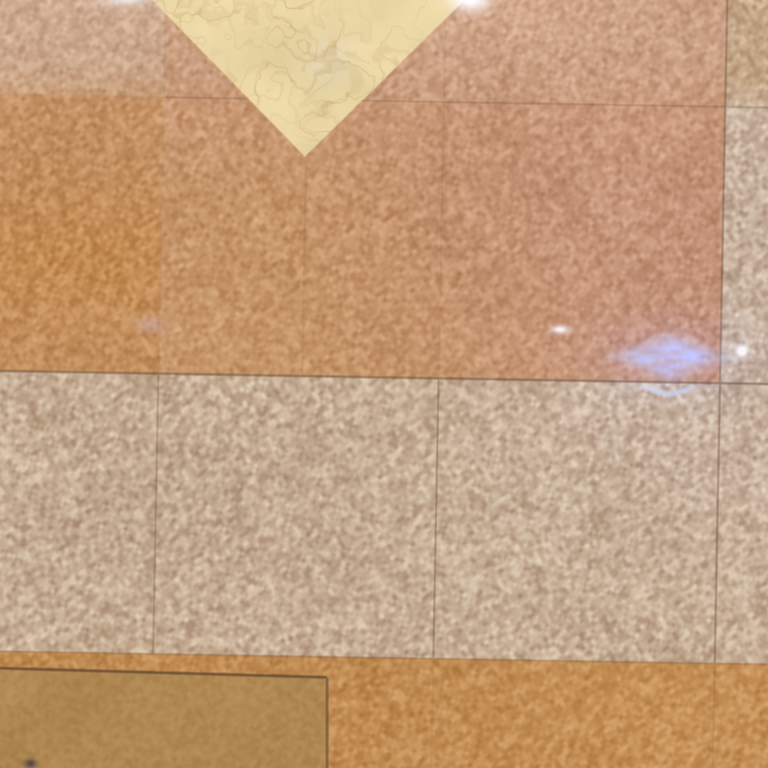
This texture is drawn by a Shadertoy shader. Its source:

```glsl
// Polished granite floor: orange and grey speckled slabs, a marble wedge and
// a brown panel, split by slightly tilted joints. Value noise gives the grain
// and veins; soft distance falloffs give the reflected lamps.

const float EDGE = 0.0018;          // edge softness, in canvas units
const float GRAIN_SCALE = 145.0;
const float GRAIN_GREY = 0.235;
const float GRAIN_ORANGE = 0.165;
const float TILT = -0.017;          // slope of the horizontal joints
const float LEAN = 0.019;           // lean of the vertical joints
const vec2 WEDGE_TIP = vec2(0.397, 0.796);
const vec2 PANEL_CORNER = vec2(0.426, 0.118);
const vec2 LAMP = vec2(0.872, 0.535);

const vec3 GREY = vec3(0.770, 0.675, 0.575);
const vec3 GREY_COOL = vec3(0.780, 0.695, 0.620);
const vec3 ORANGE = vec3(0.760, 0.555, 0.365);
const vec3 PINK = vec3(0.770, 0.580, 0.475);
const vec3 PALE = vec3(0.805, 0.675, 0.580);
const vec3 AMBER = vec3(0.750, 0.545, 0.325);
const vec3 PANEL = vec3(0.680, 0.525, 0.315);
const vec3 MARBLE = vec3(0.910, 0.835, 0.640);
const vec3 VEIN = vec3(0.800, 0.690, 0.480);

float hash(vec2 p) {
    vec3 q = fract(vec3(p.xyx) * 0.1031);
    q += dot(q, q.yzx + 33.33);
    return fract((q.x + q.y) * q.z);
}

float noise(vec2 p) {
    vec2 i = floor(p), f = fract(p);
    f = f * f * (3.0 - 2.0 * f);
    return mix(mix(hash(i), hash(i + vec2(1, 0)), f.x),
               mix(hash(i + vec2(0, 1)), hash(i + vec2(1, 1)), f.x), f.y);
}

float fbm(vec2 p) {
    float sum = 0.0, amp = 0.5;
    for (int i = 0; i < 4; i++) {
        sum += amp * noise(p);
        p = mat2(1.6, 1.2, -1.2, 1.6) * p + 7.3;
        amp *= 0.5;
    }
    return sum / 0.9375;
}

float side(float d) { return smoothstep(-EDGE, EDGE, d); }
float seam(float d, float w) { return 1.0 - smoothstep(0.0, w + EDGE, abs(d)); }
float spot(vec2 d, vec2 radius) { d /= radius; return exp(-dot(d, d)); }

// Speckle centred on zero: two slanted grain layers that break up the lattice
float grain(vec2 p) {
    vec2 q = mat2(0.85, 0.5, -0.6, 0.8) * p * GRAIN_SCALE;
    vec2 r = mat2(0.9, -0.6, 0.5, 0.9) * p * GRAIN_SCALE * 1.25 + 19.0;
    return 0.65 * noise(q) + 0.6 * noise(r) + 0.12 * noise(q * 0.4 + 5.0) - 0.685;
}

vec3 marble(vec2 p) {
    vec2 warp = vec2(fbm(p * 20.0), fbm(p * 20.0 + 31.0)) - 0.5;
    float ridge = abs(noise(p * 26.0 + warp * 3.0) - 0.5);
    float fine = abs(noise(p * 44.0 + warp * 3.0 + 9.0) - 0.5);
    float veins = 0.40 * (1.0 - smoothstep(0.0, 0.09, ridge))
                + 0.25 * (1.0 - smoothstep(0.0, 0.10, fine));
    vec3 base = MARBLE + 0.10 * (fbm(p * 14.0) - 0.5);
    base += vec3(0.01, 0.03, 0.10) * spot(p - vec2(0.43, 0.92), vec2(0.03, 0.03));
    return mix(base, VEIN, veins * (0.4 + 0.9 * noise(p * 18.0 + 3.0)));
}

void mainImage(out vec4 fragColor, in vec2 fragCoord) {
    vec2 p = fragCoord / iResolution.xy;
    float level = p.y - TILT * p.x;
    float column = p.x - LEAN * (p.y - 0.5);

    // Regions
    float upper = side(level - 0.517);
    float lower = side(0.152 - level);
    float strip = side(column - 0.9375);
    float topRow = smoothstep(-0.006, 0.006, level - 0.877);
    float leftTile = smoothstep(-0.004, 0.004, 0.206 - column);

    // Upper orange slabs, rosier to the right and paler towards the top
    float rosy = smoothstep(0.35, 0.85, p.x + 0.35 * (p.y - 0.65));
    vec3 slab = mix(ORANGE + vec3(0.01, 0.025, 0.045), PINK, rosy);
    slab = mix(slab, PINK + vec3(0.01, 0.01, -0.01), 0.7 * smoothstep(0.72, 0.9, p.y));
    vec3 leftSlab = ORANGE + vec3(0.0, 0.01, 0.02) * smoothstep(0.7, 0.86, p.y);
    leftSlab -= vec3(0.0, 0.015, 0.05) * spot(p - vec2(0.1, 0.66), vec2(0.2, 0.08));
    slab = mix(slab, leftSlab, 0.9 * leftTile);
    slab = mix(slab, PALE, topRow * mix(0.4, 0.9, leftTile) * smoothstep(0.80, 0.95, p.y));

    // Grey band, cooler to the right; the strip warms near the top
    vec3 grey = mix(GREY, GREY_COOL, smoothstep(0.4, 0.95, p.x) * smoothstep(0.1, 0.5, p.y));
    grey -= 0.012 * spot(p - vec2(0.3, 0.35), vec2(0.25, 0.15));
    float warmTop = strip * smoothstep(0.84, 0.90, p.y);
    grey = mix(grey, vec3(0.770, 0.650, 0.530), warmTop);

    float stone = max(strip, 1.0 - upper) * (1.0 - lower);
    vec3 col = mix(slab, grey, stone);
    col = mix(col, AMBER + 0.02 * smoothstep(0.5, 0.9, p.x), lower);

    // Inset panel
    vec2 inset = vec2(PANEL_CORNER.x - p.x, 0.130 - 0.028 * p.x - p.y);
    float panel = side(min(inset.x, inset.y));
    col = mix(col, PANEL + 0.03 * (fbm(p * 9.0) - 0.5), panel);

    // Grain and broad mottling
    float strength = mix(GRAIN_ORANGE, GRAIN_GREY, stone * (1.0 - 0.5 * warmTop));
    col += strength * mix(1.0, 0.4, panel) * grain(p) * vec3(0.85, 1.0, 1.05);
    col += 0.03 * (fbm(p * 14.0) - 0.5);

    // Joints
    float joints = seam(column - 0.571, 0.0008) * mix(0.08, 0.36, stone);
    joints = max(joints, seam(column - 0.206, 0.0008) * mix(0.05, 0.28, stone) * (1.0 - lower));
    joints = max(joints, seam(column - 0.393, 0.0008) * 0.08 * upper * (1.0 - topRow));
    joints = max(joints, seam(column - 0.9375, 0.0010) * 0.38 * (1.0 - 0.7 * lower));
    joints = max(joints, seam(level - 0.877, 0.0010) * mix(0.22, 0.04, leftTile));
    joints = max(joints, seam(level - 0.517, 0.0014) * 0.45);
    joints = max(joints, seam(level - 0.152, 0.0012) * 0.2);
    joints *= 1.0 - panel;
    float rim = max(seam(inset.y, 0.0018) * side(inset.x), 0.8 * seam(inset.x, 0.0018) * side(inset.y));
    col = mix(col, vec3(0.36, 0.26, 0.18), max(joints, 0.75 * rim));
    col = mix(col, vec3(0.25, 0.22, 0.25), 0.8 * spot(p - vec2(0.04, 0.006), vec2(0.008, 0.006)));

    // Marble wedge
    vec2 w = p - WEDGE_TIP;
    col = mix(col, marble(p), side(0.71 * min(w.y + 1.025 * w.x, w.y - 0.98 * w.x)));

    // Reflected lamps: a broad blue diamond, its thin echo, and bright points
    vec2 d = p - LAMP;
    float diamond = 1.0 - smoothstep(0.4, 1.15, abs(d.x) / 0.09 + abs(d.y) / 0.036);
    float ripple = 0.4 + 0.6 * noise(p * vec2(50.0, 170.0));
    col = mix(col, vec3(0.77, 0.79, 0.97), 0.9 * diamond * ripple);
    col += vec3(0.0, 0.03, 0.12) * spot(d, vec2(0.09, 0.05));
    float echo = d.y + 0.049 - 0.3 * abs(d.x);
    col = mix(col, vec3(0.80, 0.84, 0.98), 0.7 * seam(echo, 0.005) * smoothstep(0.042, 0.02, abs(d.x)));
    float points = spot(p - vec2(0.729, 0.571), vec2(0.011, 0.005))
                 + 1.3 * spot(p - vec2(0.966, 0.543), vec2(0.008, 0.008))
                 + spot(p - vec2(0.612, 1.0), vec2(0.025, 0.014))
                 + 0.8 * spot(p - vec2(0.165, 1.003), vec2(0.03, 0.010));
    col = mix(col, vec3(0.98, 0.97, 1.0), min(points, 1.0));
    col = mix(col, vec3(0.80, 0.70, 0.76), 0.5 * spot(p - vec2(0.195, 0.577), vec2(0.016, 0.010)));
    col += 0.04 * spot(p - vec2(0.6, 1.02), vec2(0.2, 0.09));

    fragColor = vec4(clamp(col, 0.0, 1.0), 1.0);
}
```
